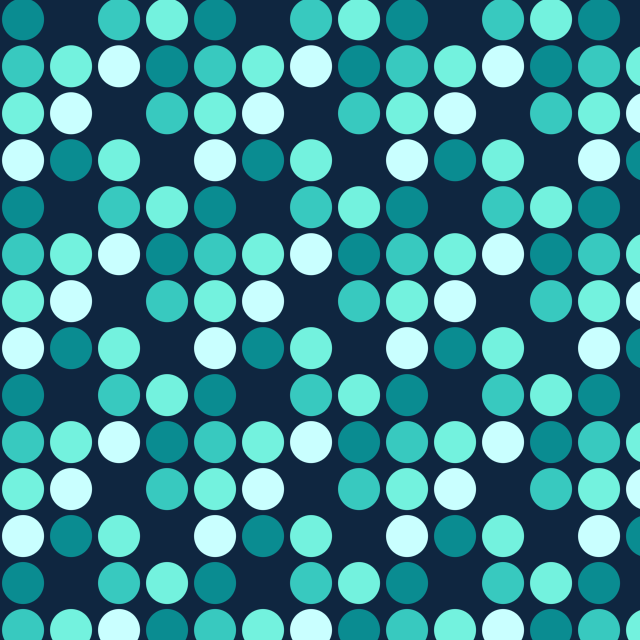
Give the GLSL for this pattern, as a three.js fragment shader.

```glsl
// Grid of flat teal and aqua dots on navy, in a four by four repeating arrangement with gaps.
varying vec2 vUv;

// One-hot mask of a cell index within its group of four.
vec4 maskOf(float index) {
  return vec4(equal(vec4(0.0, 1.0, 2.0, 3.0), vec4(mod(index, 4.0))));
}

// Tone 0 is a gap; 1 to 4 run from dark to pale.
vec3 toneColor(float tone) {
  if (tone < 1.5) return vec3(0.04, 0.55, 0.57);
  if (tone < 2.5) return vec3(0.22, 0.79, 0.75);
  if (tone < 3.5) return vec3(0.45, 0.95, 0.87);
  return vec3(0.79, 1.0, 1.0);
}

void main() {
  // Cells counted rightwards and downwards from the first dot at the upper left.
  vec2 pitch = vec2(0.075, 0.0734);
  vec2 fromFirst = vec2(vUv.x - 0.036, 1.0 - vUv.y - 0.0302);
  vec2 cell = floor(fromFirst / pitch + 0.5);
  float dotDistance = length(fromFirst - cell * pitch) - 0.0328;

  // Each line lists the tones of one row of dots, from left to right.
  mat4 tones = mat4(
    1.0, 0.0, 2.0, 3.0,
    2.0, 3.0, 4.0, 1.0,
    3.0, 4.0, 0.0, 2.0,
    4.0, 1.0, 3.0, 0.0);
  float tone = dot(tones * maskOf(cell.y), maskOf(cell.x));

  // Soft-edged dots over the ground, skipping the gaps.
  float coverage = (1.0 - smoothstep(-0.0011, 0.0011, dotDistance)) * step(0.5, tone);
  vec3 color = mix(vec3(0.06, 0.15, 0.25), toneColor(tone), coverage);
  gl_FragColor = vec4(color, 1.0);
}
```
